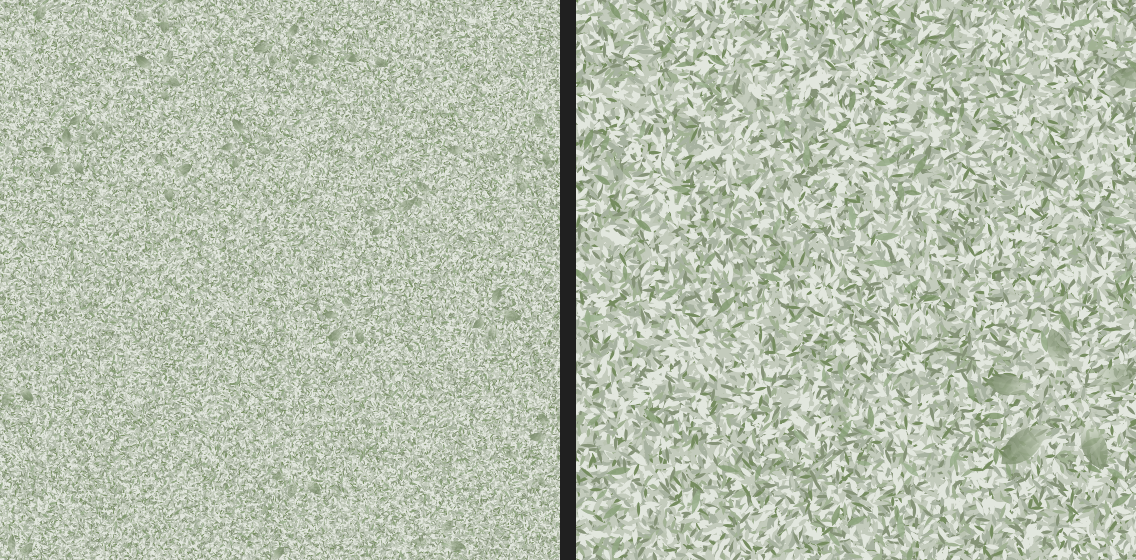
Left: the whole. Right: its middle third, enlarged.
This texture is drawn by a WebGL 2 fragment shader. Its source:

```glsl
#version 300 es
precision highp float;
// Pale sage surface of densely matted plant fibres with scattered leaf sprigs.
// Layers of jittered cells each paint one small lens-shaped flake per cell;
// a coarse cell grid then places sprigs of leaves that fade towards the stem.
uniform vec2 u_resolution;
out vec4 fragColor;

const float TAU = 6.2831853;
const int FLAKE_LAYERS = 6;
const int LEAVES_PER_SPRIG = 5;
const vec3 MEAN_TONE = vec3(0.735, 0.77, 0.70);

vec4 hash4(vec2 cell, float seed) {
    vec4 q = fract(vec4(cell.xyxy + seed * 17.31) * vec4(0.1031, 0.1030, 0.0973, 0.1099));
    q += dot(q, q.wzxy + 33.33);
    return fract((q.xxyz + q.yzzw) * q.zywx);
}

vec2 rotate(vec2 p, float angle) {
    float c = cos(angle), s = sin(angle);
    return vec2(c * p.x + s * p.y, c * p.y - s * p.x);
}

// Coverage of a pointed oval along x; bulge moves the widest part forward.
float lens(vec2 p, vec2 halfSize, float bulge, float pixel) {
    float x = p.x / halfSize.x;
    float edge = halfSize.y * (1.0 - x * x) * (1.0 + bulge * x);
    float inside = smoothstep(-0.6, 0.6, (edge - abs(p.y)) / pixel);
    return inside * step(abs(x), 1.0);
}

// Picks a fibre colour; the thresholds set how common each one is.
vec3 fibreTone(float pick) {
    vec3 tone = vec3(0.86, 0.88, 0.84);
    tone = mix(tone, vec3(0.76, 0.79, 0.73), step(0.29, pick));
    tone = mix(tone, vec3(0.67, 0.71, 0.64), step(0.55, pick));
    tone = mix(tone, vec3(0.65, 0.71, 0.60), step(0.70, pick));
    tone = mix(tone, vec3(0.56, 0.61, 0.51), step(0.82, pick));
    return mix(tone, vec3(0.51, 0.59, 0.43), step(0.94, pick));
}

// Paints one layer of randomly turned flakes over the colour below.
vec3 paintFlakes(vec3 below, vec2 p, float density, float seed, float pixel) {
    vec2 home = floor(p * density);
    for (int j = -1; j <= 1; j++)
    for (int i = -1; i <= 1; i++) {
        vec2 cell = home + vec2(i, j);
        vec4 rnd = hash4(cell, seed);
        vec2 local = rotate(p - (cell + rnd.xy) / density, rnd.z * TAU);
        float size = fract(rnd.w * 91.7);
        vec2 halfSize = vec2(mix(0.5, 0.95, size), mix(0.27, 0.17, rnd.w)) / density;
        below = mix(below, fibreTone(rnd.w), lens(local, halfSize, 0.0, pixel));
    }
    return below;
}

// Adds sparse longer green blades.
vec3 paintBlades(vec3 below, vec2 p, float density, float seed, float pixel) {
    vec2 home = floor(p * density);
    for (int j = -1; j <= 1; j++)
    for (int i = -1; i <= 1; i++) {
        vec2 cell = home + vec2(i, j);
        vec4 rnd = hash4(cell, seed);
        vec2 local = rotate(p - (cell + rnd.xy) / density, rnd.z * TAU);
        vec2 halfSize = vec2(0.55, 0.15) * mix(0.6, 1.0, fract(rnd.w * 57.3)) / density;
        vec3 green = mix(vec3(0.47, 0.57, 0.39), vec3(0.61, 0.70, 0.56), fract(rnd.w * 23.9));
        float strength = 0.8 * step(rnd.w, 0.22);
        below = mix(below, green, strength * lens(local, halfSize, 0.2, pixel));
    }
    return below;
}

// One leaf lying along x: dark outer end, pale stem end, faint midrib.
vec3 paintLeaf(vec3 below, vec2 p, vec2 halfSize, float strength, float pixel) {
    float along = p.x / halfSize.x;
    float across = p.y / halfSize.y;
    vec3 tone = mix(vec3(0.76, 0.80, 0.72), vec3(0.49, 0.56, 0.43), smoothstep(-1.0, 0.7, along));
    tone += 0.05 * across + 0.04 * exp(-60.0 * across * across);
    float cover = lens(p, halfSize, 0.3, pixel) * mix(0.3, 1.0, smoothstep(-1.0, 0.1, along));
    return mix(below, tone, cover * strength);
}

// Sprigs: leaves fanned around a shared centre, some of them missing.
vec3 paintSprigs(vec3 below, vec2 p, float density, float seed, float pixel) {
    vec2 home = floor(p * density);
    for (int j = -1; j <= 1; j++)
    for (int i = -1; i <= 1; i++) {
        vec2 cell = home + vec2(i, j);
        vec4 sprig = hash4(cell, seed);
        vec2 local = p - (cell + sprig.xy) / density;
        if (sprig.w > 0.68 || dot(local, local) > 0.006) continue;
        for (int k = 0; k < LEAVES_PER_SPRIG; k++) {
            vec4 leaf = hash4(cell, seed + 1.0 + float(k));
            if (leaf.x > 0.6) continue;
            float turn = sprig.z + (float(k) + 0.5 * leaf.y) / float(LEAVES_PER_SPRIG);
            vec2 q = rotate(local, turn * TAU) - vec2(mix(0.025, 0.038, leaf.z), 0.0);
            vec2 halfSize = vec2(0.018, 0.0075) * mix(0.75, 1.2, leaf.w);
            below = paintLeaf(below, rotate(q, 0.5 * (leaf.y - 0.5)), halfSize,
                              mix(0.5, 0.95, fract(leaf.z * 7.3)), pixel);
        }
    }
    return below;
}

void main() {
    float pixel = 1.0 / u_resolution.y;
    vec2 p = gl_FragCoord.xy * pixel;

    // Matted fibres, with contrast restored after the smoothed overlaps.
    vec3 color = MEAN_TONE;
    for (int n = 0; n < FLAKE_LAYERS; n++) {
        float layer = float(n);
        color = paintFlakes(color, p + 0.37 * layer, 125.0 + 11.0 * layer, layer + 1.0, pixel);
    }
    color = MEAN_TONE + (color - MEAN_TONE) * 1.22;

    color = paintBlades(color, p, 70.0, 11.0, pixel);
    color = paintSprigs(color, p, 5.5, 21.0, pixel);
    fragColor = vec4(clamp(color, 0.0, 1.0), 1.0);
}
```
